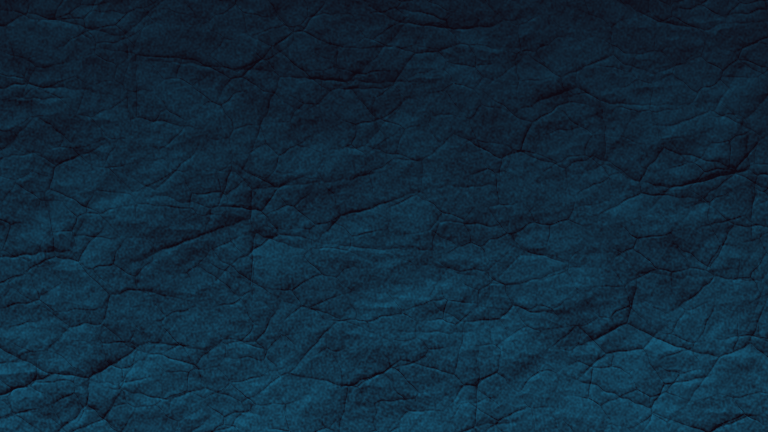
A WebGL 1 fragment shader for this texture:

```glsl
precision highp float;
uniform vec2 u_resolution;

#define FACETS 4.4        // large facets per canvas height
#define WARP 0.065        // bend of the crease lines
#define JITTER 0.010      // raggedness of the crease lines
#define LIGHT_STEP 0.0022 // distance over which slopes are measured
#define RELIEF 3.7        // strength of the slope shading
#define CREASE_DARK 0.38  // darkness inside the creases
#define GRAIN 0.68        // strength of the paper tooth
#define TONE_BOTTOM 0.81
#define TONE_TOP 0.17

const vec3 DEEP_BLUE = vec3(0.055, 0.070, 0.115);
const vec3 LIT_BLUE = vec3(0.080, 0.250, 0.340);
const mat2 TILT = mat2(0.82, 0.57, -0.57, 0.82);

vec2 hash2(vec2 p) {
  p = vec2(dot(p, vec2(127.1, 311.7)), dot(p, vec2(269.5, 183.3)));
  return fract(sin(p) * 43758.545);
}

// Gradient noise, about -0.7 to 0.7
float noise(vec2 p) {
  vec2 i = floor(p), f = fract(p);
  vec2 u = f * f * f * (f * (f * 6.0 - 15.0) + 10.0);
  vec2 x = vec2(1.0, 0.0);
  float a = dot(hash2(i) * 2.0 - 1.0, f);
  float b = dot(hash2(i + x.xy) * 2.0 - 1.0, f - x.xy);
  float c = dot(hash2(i + x.yx) * 2.0 - 1.0, f - x.yx);
  float d = dot(hash2(i + x.xx) * 2.0 - 1.0, f - x.xx);
  return mix(mix(a, b, u.x), mix(c, d, u.x), u.y);
}

vec2 noise2(vec2 p) {
  return vec2(noise(p), noise(p + vec2(37.2, 11.8)));
}

// Gap between the two nearest cell centres: zero along facet borders
float facetEdge(vec2 p) {
  vec2 cell = floor(p);
  float nearest = 8.0, second = 8.0;
  for (int y = -1; y <= 1; y++) {
    for (int x = -1; x <= 1; x++) {
      vec2 c = cell + vec2(float(x), float(y));
      float d = length(c + 0.1 + 0.8 * hash2(c) - p);
      second = min(second, max(nearest, d));
      nearest = min(nearest, d);
    }
  }
  return second - nearest;
}

// x: paper height, y: crease depth
vec2 crumple(vec2 p) {
  vec2 q = p + WARP * noise2(p * 3.5) + JITTER * noise2(p * 32.0);
  vec2 stretched = q * vec2(0.8, 1.15);
  vec2 tilted = TILT * stretched;

  // Soft folds and sharp-crested wrinkles
  float height = 1.8 * noise(tilted * 5.5) + 0.75 * noise(tilted * 13.0 + 5.0);
  height -= 0.85 * abs(noise(tilted * 9.0 + 31.0));
  height -= 0.38 * abs(noise(stretched * TILT * 22.0 + 8.0));
  height += 0.15 * noise(TILT * p * 50.0 + 13.0);

  // Creases between facets, each layer finer than the last
  float crease = 0.0;
  float freq = FACETS, amp = 0.52;
  vec2 layer = stretched;
  for (int i = 0; i < 3; i++) {
    float shift = float(i) * 17.3;
    float strength = smoothstep(-0.3, 0.3, noise(TILT * p * freq * 0.7 + shift + 3.0));
    float valley = exp(-11.0 * facetEdge(layer * freq + shift));
    height -= amp * strength * valley;
    crease += strength * valley * valley;
    layer = TILT * layer;
    freq *= 1.8;
    amp *= 0.53;
  }
  return vec2(height, crease);
}

void main() {
  vec2 uv = gl_FragCoord.xy / u_resolution;
  vec2 p = gl_FragCoord.xy / u_resolution.y;

  // Slope shading, lit from above; the shadow sits on the upper crease side
  vec2 toLight = LIGHT_STEP * normalize(vec2(-0.4, 0.9));
  vec2 below = crumple(p - toLight);
  vec2 above = crumple(p + toLight);
  float slope = clamp(below.x - above.x, -0.22, 0.24);
  float crease = min(below.y, 1.2);

  // Paper tooth and faint blotches
  float tooth = noise(TILT * p * 155.0) + 0.5 * noise(p * 80.0 + 21.0);
  float blotch = 0.24 * noise(TILT * p * 3.0 + 50.0) + 0.24 * noise(TILT * p * 9.0 + 70.0);

  // Vertical fade, darker toward the upper right
  float tone = mix(TONE_BOTTOM, TONE_TOP, smoothstep(-0.15, 1.1, uv.y));
  tone -= 0.06 * uv.y * (uv.x - 0.4);
  float detail = RELIEF * slope - CREASE_DARK * crease + GRAIN * tooth + blotch;
  tone += (0.30 + 0.70 * tone) * detail + 0.05;

  gl_FragColor = vec4(mix(DEEP_BLUE, LIT_BLUE, clamp(tone, -0.2, 1.4)), 1.0);
}
```
